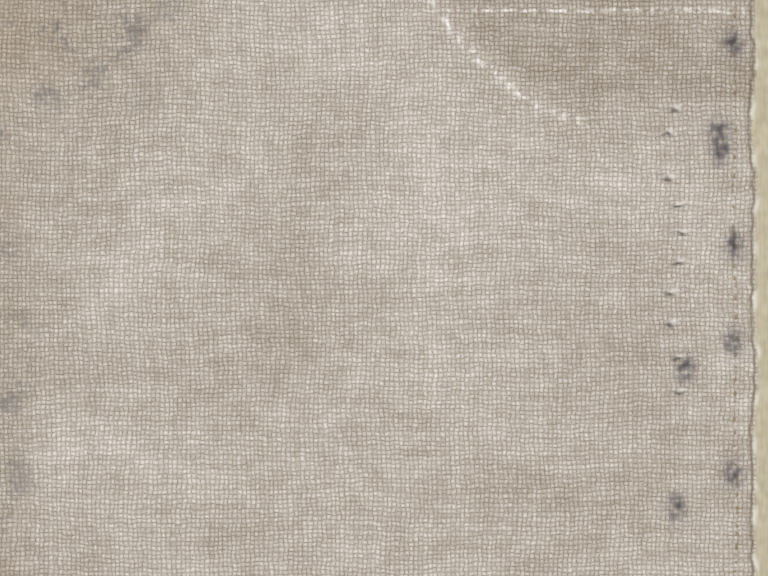
This texture is drawn by a Shadertoy shader. Its source:

```glsl
float hash(vec2 p) {
    p = fract(p * vec2(0.1031, 0.1137));
    p += dot(p, p.yx + 33.33);
    return fract((p.x + p.y) * p.x * 7.31);
}

// Gradient noise, roughly -0.7 to 0.7
float corner(vec2 cell, vec2 offset) {
    float angle = 6.2832 * hash(cell + 17.0);
    return dot(vec2(cos(angle), sin(angle)), offset);
}

float noise(vec2 p) {
    vec2 i = floor(p), f = fract(p), e = vec2(0, 1);
    vec2 u = f * f * f * (f * (f * 6.0 - 15.0) + 10.0);
    return mix(mix(corner(i, f), corner(i + e.yx, f - e.yx), u.x),
               mix(corner(i + e, f - e), corner(i + 1.0, f - 1.0), u.x), u.y);
}

float fbm(vec2 p) {
    float sum = 0.0, amp = 1.0;
    for (int i = 0; i < 4; i++) {
        sum += amp * noise(p);
        p = mat2(1.6, 1.2, -1.2, 1.6) * p + 9.7;
        amp *= 0.55;
    }
    return sum;
}

// Plain weave: each cell is a rounded thread crown, warp and weft alternating
float weave(vec2 q) {
    vec2 cell = floor(q);
    vec2 dome = cos(3.1416 * (fract(q) - 0.5));
    if (mod(cell.x + cell.y, 2.0) > 0.5) dome = dome.yx;
    return dome.x * (0.4 + 0.6 * dome.y) * (0.72 + 0.56 * hash(cell + 5.0));
}

// Soft line of the given half width
float line(float d, float width) {
    return exp(-d * d / (width * width));
}

void mainImage(out vec4 fragColor, in vec2 fragCoord) {
    vec2 p = fragCoord / iResolution.y;
    p.x *= 1.3333 * iResolution.y / iResolution.x;
    p.x *= iResolution.x / iResolution.y / 1.3333;

    // Threads, bent at large and small scales
    vec2 bend = 1.3 * vec2(noise(p * 5.0), noise(p * 5.0 + 31.0))
              + 0.45 * vec2(noise(p * 50.0), noise(p * 50.0 + 47.0));
    vec2 q = p * 124.0 + bend;
    float tone = 0.55 + 0.56 * (weave(q) - 0.5);
    tone += 0.14 * noise(vec2(p.x * 9.0, q.y)) + 0.10 * noise(vec2(q.x, p.y * 9.0));
    tone += 0.22 * noise(p * 190.0);

    // Worn patches
    float patches = fbm(p * vec2(3.2, 4.0) + 3.0);
    tone += 0.20 * patches + 0.16 * noise(p * vec2(22.0, 30.0));

    // Pale crease curving down from the top, with a duller field above it
    float t = max((1.04 - p.x) / 0.293, 0.0);
    float creaseY = 0.79 + 0.21 * t * t + 0.012 * noise(p * 20.0);
    float inCrease = smoothstep(0.72, 0.76, p.x) * smoothstep(1.08, 1.0, p.x);
    float flecks = smoothstep(-0.2, 0.3, noise(p * 70.0));
    tone += 0.5 * flecks * inCrease * line(p.y - creaseY, 0.006 + 0.006 * t);
    tone -= 0.17 * smoothstep(0.0, 0.06, p.y - creaseY) * smoothstep(0.76, 0.84, p.x);
    tone += 0.6 * flecks * smoothstep(0.74, 0.8, p.x) * line(p.y - 0.982 - 0.004 * noise(p * 9.0), 0.004);

    vec3 color = mix(vec3(0.58, 0.53, 0.47), vec3(0.86, 0.835, 0.805), tone);

    // Brown and blue-grey grime at the upper left and along the left edge
    float cornerDirt = smoothstep(0.42, 0.0, length((p - vec2(0.04, 0.98)) * vec2(1.0, 1.5)));
    float leftDirt = 0.6 * smoothstep(0.09, 0.0, p.x);
    float dirt = max(cornerDirt, leftDirt);
    color *= 1.0 - dirt * vec3(0.10, 0.12, 0.15) * (1.0 + patches);
    float spots = smoothstep(0.12, 0.6, noise(p * 15.0) + 0.45 * noise(p * 85.0));
    color = mix(color, vec3(0.40, 0.39, 0.40), 0.7 * dirt * spots);

    // Seam and ragged border strip at the right
    float seamX = 1.276 + 0.012 * noise(vec2(p.y * 4.0, 2.0));
    float edgeX = 1.312 + 0.014 * noise(vec2(p.y * 7.0, 8.0)) + 0.006 * noise(vec2(p.y * 45.0, 3.0));
    float strip = smoothstep(-0.003, 0.003, p.x - edgeX);
    vec3 stripColor = vec3(0.76, 0.72, 0.62) + 0.06 * noise(p * 60.0) + 0.05 * noise(p * vec2(200.0, 40.0));
    color = mix(color, stripColor, strip);
    float stitch = smoothstep(-0.1, 0.3, noise(vec2(p.x * 40.0, p.y * 90.0)));
    color = mix(color, vec3(0.47, 0.40, 0.29), 0.6 * stitch * line(p.x - seamX, 0.003));
    float fray = smoothstep(-0.1, 0.3, noise(vec2(p.y * 24.0, 5.0)));
    color = mix(color, vec3(0.90, 0.88, 0.84), 0.8 * fray * line(p.x - edgeX, 0.005));
    color = mix(color, vec3(0.42, 0.37, 0.30), 0.5 * line(p.x - edgeX + 0.007, 0.003));

    // Dark stains gathered near the seam
    for (int i = 0; i < 8; i++) {
        float n = float(i);
        vec2 center = vec2(1.275 - 0.10 * pow(hash(vec2(n, 3.0)), 3.0), (n + hash(vec2(n, 9.0))) / 8.0);
        vec2 d = (p - center) / vec2(0.016, 0.022);
        float stain = exp(-dot(d, d)) * (0.55 + 0.9 * noise(p * 75.0));
        color = mix(color, vec3(0.27, 0.26, 0.28), clamp(stain, 0.0, 0.75));
    }

    // Column of small needle holes with lifted pale lips
    for (int i = 0; i < 10; i++) {
        float n = float(i);
        vec2 center = vec2(1.17 + 0.025 * (hash(vec2(n, 21.0)) - 0.5), 0.30 + 0.055 * (n + 0.6 * hash(vec2(n, 27.0))));
        vec2 d = (p - center + 0.006 * noise(p * 60.0)) / vec2(0.008, 0.004);
        vec2 lip = d - vec2(0.7, 1.3);
        color = mix(color, vec3(0.32, 0.30, 0.27), 0.75 * exp(-dot(d, d)));
        color = mix(color, vec3(0.90, 0.89, 0.87), 0.75 * exp(-dot(lip, lip)));
    }

    fragColor = vec4(clamp(color, 0.0, 1.0), 1.0);
}
```
